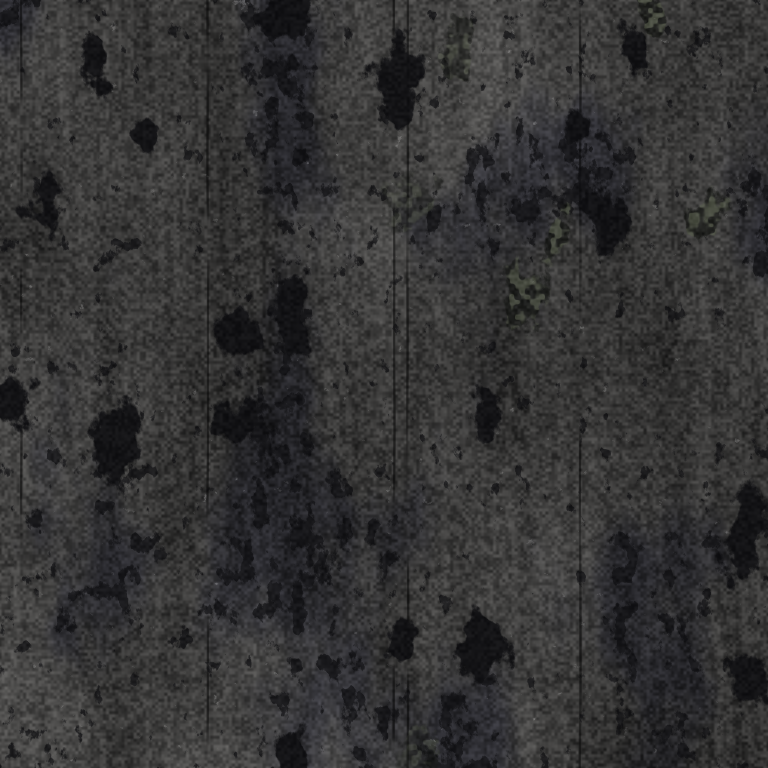
Give the GLSL for this texture, as a Shadertoy shader.

```glsl
// Weathered dark concrete with board seams, vertical streaks, black stains and lichen.

float hash(vec2 p) {
    return fract(sin(dot(p, vec2(127.1, 311.7))) * 43758.5453);
}

float noise(vec2 p) {
    vec2 i = floor(p), f = fract(p);
    f = f * f * (3.0 - 2.0 * f);
    return mix(mix(hash(i), hash(i + vec2(1, 0)), f.x),
               mix(hash(i + vec2(0, 1)), hash(i + vec2(1, 1)), f.x), f.y);
}

float fbm(vec2 p) {
    float sum = 0.0, amp = 0.52;
    for (int i = 0; i < 5; i++) {
        sum += amp * noise(p);
        p = mat2(0.96, 0.28, -0.28, 0.96) * p * 2.03 + 7.3;
        amp *= 0.5;
    }
    return sum;
}

// Ragged scattered blots; returns coverage from 0 to 1.
float blots(vec2 uv, float count, float size, float seed) {
    float ragged = (fbm(uv * vec2(42.0, 34.0) + seed) - 0.5) * 2.6;
    float cover = 0.0;
    for (float i = 0.0; i < count; i++) {
        vec2 center = vec2(hash(vec2(i, seed)), hash(vec2(seed, i + 3.7)));
        float radius = size * mix(0.45, 1.0, hash(vec2(i + 9.1, seed)));
        float stretch = mix(0.5, 0.95, hash(vec2(i, seed + 5.3)));
        float d = length((uv - center) * vec2(1.15, stretch)) / radius - 1.0;
        cover = max(cover, 1.0 - smoothstep(-0.15, 0.2, d + ragged));
    }
    return cover;
}

// Fine dark lines where the formwork boards met.
float seams(vec2 uv) {
    float line = 0.0;
    for (float i = 0.0; i < 5.0; i++) {
        float x = i < 4.0 ? 0.028 + 0.2425 * i : 0.531;
        x += 0.0015 * (noise(vec2(uv.y * 9.0, i)) - 0.5);
        float worn = smoothstep(0.25, 0.7, noise(vec2(i * 5.1, uv.y * 13.0)));
        line = max(line, worn * (1.0 - smoothstep(0.0006, 0.0024, abs(uv.x - x))));
    }
    return line;
}

void mainImage(out vec4 fragColor, in vec2 fragCoord) {
    vec2 uv = fragCoord / iResolution.xy;
    float grain = noise(uv * 250.0) - 0.5;
    float coarse = noise(uv * vec2(125.0, 105.0) + 31.0) - 0.5;

    // Cloudy body with vertical streaks and fine grain
    float cloud = fbm(uv * vec2(6.0, 4.5) + 2.0) - 0.5;
    float streak = fbm(uv * vec2(48.0, 4.0) + 11.0) - 0.5;
    float value = 0.242 + 0.17 * cloud + 0.10 * streak + 0.15 * grain + 0.06 * coarse;
    value -= 0.035 * smoothstep(0.62, 1.0, uv.x);
    value *= 1.0 - 0.5 * seams(uv);

    // Soft grime and small pits gathered in upright patches
    float grime = smoothstep(0.50, 0.72, fbm(uv * vec2(8.0, 4.0) + 23.0));
    float pitField = fbm(uv * vec2(62.0, 44.0) + 5.0) + 0.16 * grime;
    float pits = smoothstep(0.69, 0.78, pitField);
    value *= 1.0 - 0.28 * grime;

    // Grey colour, bluish in grime and slightly warm elsewhere
    vec3 color = value * mix(vec3(1.01, 1.0, 0.985), vec3(0.97, 0.97, 1.08), grime);

    // Black stains
    float stain = max(0.8 * pits, blots(uv, 20.0, 0.034, 4.0));
    color = mix(color, vec3(0.062, 0.062, 0.072) + 0.05 * grain, 0.92 * stain);

    // Speckled green lichen, mostly on the right
    float lichen = blots(uv, 11.0, 0.036, 17.0) * smoothstep(0.3, 0.75, uv.x);
    float crust = smoothstep(0.42, 0.75, noise(uv * 150.0 + 9.0));
    vec3 lichenColor = mix(vec3(0.085, 0.09, 0.08), vec3(0.31, 0.33, 0.27), crust);
    color = mix(color, lichenColor + 0.08 * grain, 0.75 * lichen);

    // Sparse pale chips
    float chips = smoothstep(0.78, 0.9, fbm(uv * 75.0 + 57.0));
    color += 0.16 * chips * (1.0 - stain);

    fragColor = vec4(clamp(color, 0.0, 1.0), 1.0);
}
```
